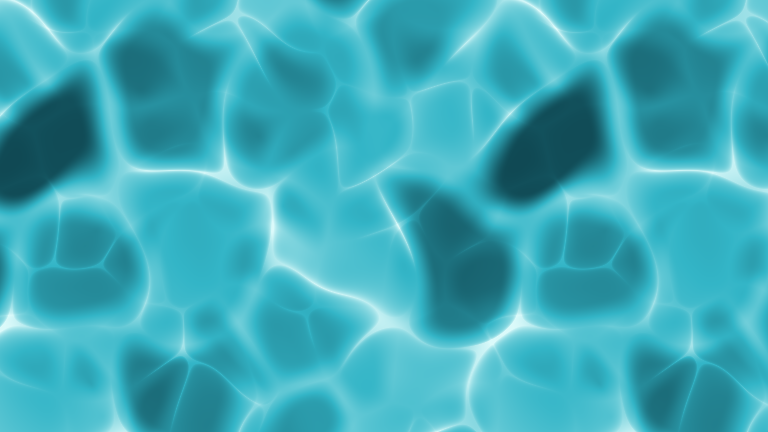
This texture is drawn by a WebGL 1 fragment shader. Its source:

```glsl
precision highp float;

uniform vec2 u_resolution;

const float TAU = 6.2831853;
const float CELLS_PER_HEIGHT = 3.4;
const float PERIOD = 4.0;          // horizontal repeat, in cells
const float ROUNDING = 13.0;       // higher gives sharper cell corners

const vec3 DEEP = vec3(0.05, 0.25, 0.29);
const vec3 AQUA = vec3(0.20, 0.71, 0.78);
const vec3 GLINT = vec3(0.86, 0.98, 0.98);

vec3 hash3(vec2 cell, float seed) {
  vec3 h = vec3(dot(cell, vec2(127.1, 311.7)),
                dot(cell, vec2(269.5, 183.3)),
                dot(cell, vec2(419.2, 371.9)));
  return fract(sin(h + seed * 17.3) * 43758.545);
}

// Layered sines that repeat every PERIOD, used to bend the cells.
vec2 bend(vec2 p, float phase) {
  float k = TAU / PERIOD;
  vec2 broad = sin(k * 2.0 * p.yx + vec2(phase, phase + 1.9));
  vec2 fine = sin(k * vec2(3.0 * p.y + 2.0 * p.x, 4.0 * p.x - 2.0 * p.y) + phase * 2.3);
  return p + 0.11 * broad + 0.05 * fine;
}

// Smooth light and shade between -1 and 1.
float drift(vec2 p, float phase) {
  float k = TAU / PERIOD;
  float a = sin(k * (p.x + 1.3 * p.y) + phase);
  float b = sin(k * (2.0 * p.x - 1.7 * p.y) + phase * 2.1 + a);
  float c = sin(k * (3.0 * p.x + 2.6 * p.y) + phase * 3.7 + b);
  return (a + b + c) / 3.0;
}

// Cellular noise: x = rounded distance to the cell border, y = cell value.
vec2 cellular(vec2 p, float period, float seed) {
  vec2 base = floor(p);
  float nearest = 8.0;
  float total = 0.0;
  float value = 0.0;
  for (int j = -2; j <= 2; j++) {
    for (int i = -2; i <= 2; i++) {
      vec2 cell = base + vec2(float(i), float(j));
      float column = mod(cell.x, period);
      vec3 rnd = hash3(vec2(column, cell.y), seed);
      float d = length(cell + 0.13 + 0.74 * rnd.xy - p);
      total += exp(-ROUNDING * d);
      if (d < nearest) {
        nearest = d;
        // Spread the values evenly along each row
        value = fract(3.0 * column / period + 0.382 * cell.y + 0.25 * rnd.z);
      }
    }
  }
  float others = total * exp(ROUNDING * nearest) - 1.0;
  return vec2(max(-log(max(others, 1e-5)) / ROUNDING, 0.0), value);
}

// Shadow inside a cell; it fades to nothing at the border.
float hollow(vec2 cell, float softness) {
  return pow(cell.y, 1.5) * smoothstep(0.0, softness, cell.x);
}

// Bright fold on a border: crisp on one side, veiled on the other.
float fold(vec2 cell, float strength) {
  float crest = exp(-cell.x * mix(16.0, 56.0, cell.y));
  float veil = exp(-cell.x * 6.0);
  return strength * (crest + 0.3 * veil) + 0.035 * veil;
}

vec3 waterColor(float tone) {
  vec3 shade = mix(DEEP, AQUA, clamp(tone * 2.0, 0.0, 1.0));
  return mix(shade, GLINT, clamp(tone * 2.0 - 1.0, 0.0, 1.0));
}

void main() {
  vec2 uv = gl_FragCoord.xy / u_resolution.y;
  vec2 p = uv * CELLS_PER_HEIGHT;

  // Large cells, with smaller translucent ones laid over them
  vec2 large = cellular(bend(p, 0.7), PERIOD, 3.0);
  vec2 small = cellular(bend(p, 3.9) * 1.75 + 0.37, PERIOD * 1.75, 8.0);

  // Only some stretches of the folds catch the light
  float largeGlow = smoothstep(-0.3, 0.7, drift(p, 1.1));
  float smallGlow = smoothstep(0.0, 0.8, drift(p, 4.6));

  // Shadows are strongest above the shallow lower band
  float depth = mix(0.6, 0.93, smoothstep(0.05, 0.4, uv.y));

  float tone = 0.585 + 0.09 * drift(p, 2.4);
  tone *= 1.0 - depth * hollow(large, 0.38);
  tone *= 1.0 - 0.38 * hollow(small, 0.6);
  tone += fold(large, 0.28 * largeGlow);
  tone += 0.5 * fold(small, 0.26 * smallGlow);

  gl_FragColor = vec4(waterColor(tone), 1.0);
}
```
